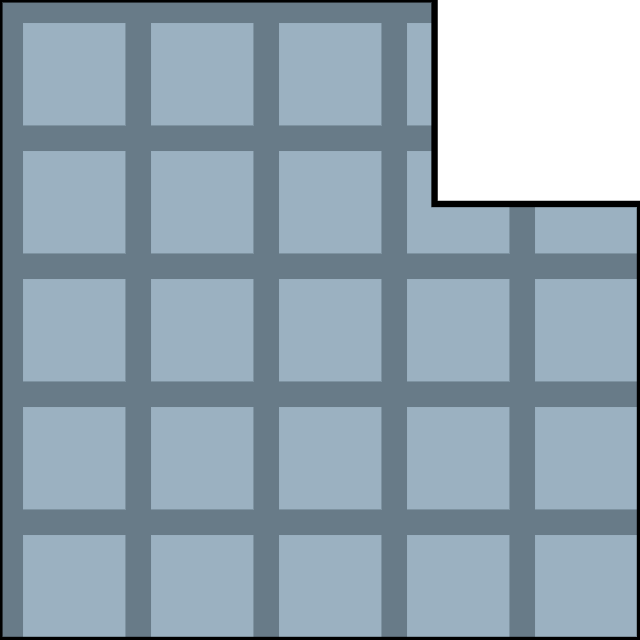
A Shadertoy shader for this pattern:

```glsl
const vec3 TILE_COLOR = vec3(0.608, 0.694, 0.757);
const vec3 GROUT_COLOR = vec3(0.408, 0.482, 0.533);
const vec3 OUTLINE_COLOR = vec3(0.0);
const vec3 PAPER_COLOR = vec3(1.0);

const float PITCH = 0.2;
const float TILE_HALF = 0.08;
const vec2 FIRST_TILE = vec2(0.116);
const float OUTLINE_HALF = 0.005;
const vec2 NOTCH_CORNER = vec2(0.679, 0.3187);

float boxDistance(vec2 p, vec2 halfSize) {
    vec2 d = abs(p) - halfSize;
    return max(d.x, d.y);
}

// Coverage of the region where the distance is negative
float coverage(float dist, float pixel) {
    return clamp(0.5 - dist / pixel, 0.0, 1.0);
}

float tileDistance(vec2 p, vec2 firstCenter, float pitch, float halfSize) {
    vec2 cell = (fract((p - firstCenter) / pitch + 0.5) - 0.5) * pitch;
    return boxDistance(cell, vec2(halfSize));
}

// Square with its upper right corner cut away
float panelDistance(vec2 p, vec2 corner) {
    float square = boxDistance(p - 0.4995, vec2(0.5005));
    float notch = max(corner.x - p.x, p.y - corner.y);
    return max(square, -notch);
}

void mainImage(out vec4 fragColor, in vec2 fragCoord) {
    // Canvas units, with y measured down from the top edge
    vec2 p = fragCoord / iResolution.xy;
    p.y = 1.0 - p.y;
    float pixel = 1.0 / min(iResolution.x, iResolution.y);

    // Tiles on grout
    float tile = tileDistance(p, FIRST_TILE, PITCH, TILE_HALF);
    vec3 surface = mix(GROUT_COLOR, TILE_COLOR, coverage(tile, pixel));

    // Outlined panel on paper
    float panel = panelDistance(p, NOTCH_CORNER);
    vec3 color = mix(PAPER_COLOR, OUTLINE_COLOR, coverage(panel - OUTLINE_HALF, pixel));
    color = mix(color, surface, coverage(panel + OUTLINE_HALF, pixel));

    fragColor = vec4(color, 1.0);
}
```
